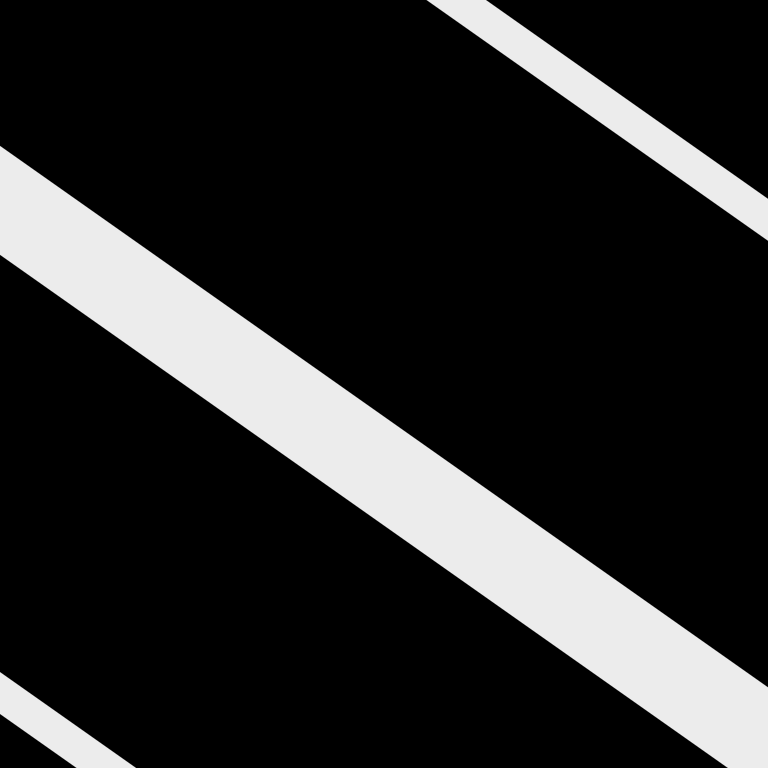
This pattern is drawn by a three.js fragment shader. Its source:

```glsl
varying vec2 vUv;

const vec3 GROUND = vec3(0.0);
const vec3 STRIPE = vec3(0.925);
const float SLOPE = 0.705;         // fall of the stripes per unit across
const float PERIOD = 1.0798;       // distance between stripes of one kind
const float WIDE_CENTER = 0.6041;
const float WIDE_WIDTH = 0.1160;
const float THIN_CENTER = 0.0798;
const float THIN_WIDTH = 0.0447;

// Coverage of a stripe repeated along the axis
float stripe(float along, float center, float width, float soft) {
  float offset = mod(along - center + 0.5 * PERIOD, PERIOD) - 0.5 * PERIOD;
  float edge = abs(offset) - 0.5 * width;
  return 1.0 - smoothstep(-soft, soft, edge);
}

void main() {
  // Distance measured square to the stripes
  vec2 normal = normalize(vec2(SLOPE, 1.0));
  float along = dot(vUv, normal);
  float soft = 0.5 * fwidth(along);

  float wide = stripe(along, WIDE_CENTER, WIDE_WIDTH, soft);
  float thin = stripe(along, THIN_CENTER, THIN_WIDTH, soft);

  gl_FragColor = vec4(mix(GROUND, STRIPE, max(wide, thin)), 1.0);
}
```
